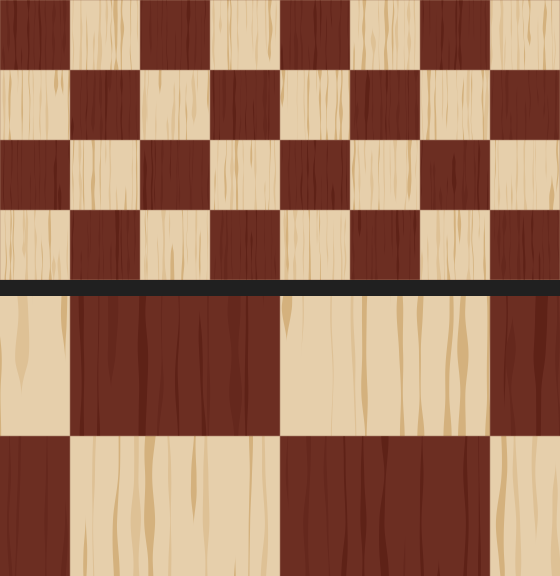
Top, the full canvas; bottom, a detail of the centre.
This pattern is drawn by a WebGL 2 fragment shader. Its source:

```glsl
#version 300 es
precision highp float;
// Wooden checkerboard, eight by four tiles, with vertical grain unique to each tile.

uniform vec2 u_resolution;
out vec4 fragColor;

const vec2 TILES = vec2(8.0, 4.0);
const int STREAKS = 11;                  // grain streaks per tile
const float THIN = 0.0045;               // streak half widths, in tiles
const float THICK = 0.021;
const float WOBBLE = 0.022;              // sideways drift of a streak
const float SWELL = 0.75;                // width variation along a streak
const float SHORT_SHARE = 0.4;           // streaks that end inside the tile
const float DEEP_SHARE = 0.42;           // streaks in the stronger tone
const float SEAM_SOFTNESS = 0.7;         // half width of a seam, in pixels

const vec3 MAPLE = vec3(0.90, 0.81, 0.67);
const vec3 MAPLE_GRAIN = vec3(0.87, 0.755, 0.585);
const vec3 MAPLE_DEEP = vec3(0.83, 0.695, 0.49);
const vec3 MAHOGANY = vec3(0.425, 0.18, 0.135);
const vec3 MAHOGANY_GRAIN = vec3(0.395, 0.155, 0.112);
const vec3 MAHOGANY_DEEP = vec3(0.37, 0.132, 0.092);

// Integer hash of a lattice point, 0 to 1
float hash(ivec3 p) {
    uvec3 u = uvec3(p + 1000);
    uint n = u.x * 1597u + u.y * 51749u + u.z * 7919u;
    n = n * 747796405u + 2891336453u;
    n = ((n >> ((n >> 28) + 4u)) ^ n) * 277803737u;
    n = (n >> 22) ^ n;
    return float(n >> 8) / 16777216.0;
}

// Smooth noise along a line, -1 to 1
float noise(float t, ivec2 tile, int seed) {
    int i = int(floor(t));
    float f = fract(t);
    float a = hash(ivec3(tile, seed + i));
    float b = hash(ivec3(tile, seed + i + 1));
    return mix(a, b, f * f * (3.0 - 2.0 * f)) * 2.0 - 1.0;
}

// Coverage of one streak at p inside its tile
float streak(vec2 p, ivec2 tile, int index, float pixel) {
    int seed = index * 64;
    float jitter = hash(ivec3(tile, seed)) - 0.5;
    float size = hash(ivec3(tile, seed + 1));
    float center = (float(index) + 0.5 + 0.8 * jitter) / float(STREAKS);
    float lean = (hash(ivec3(tile, seed + 2)) - 0.5) * 0.03;
    center += lean * (p.y - 0.5) + WOBBLE * 0.5 * noise(p.y * 3.5, tile, seed + 10);
    float halfWidth = mix(THIN, THICK, size * size);
    halfWidth *= 1.0 + SWELL * noise(p.y * 5.0, tile, seed + 20);

    // Short streaks taper away from the top or bottom edge
    if (hash(ivec3(tile, seed + 3)) < SHORT_SHARE) {
        float along = hash(ivec3(tile, seed + 4)) < 0.5 ? p.y : 1.0 - p.y;
        float end = mix(0.35, 0.95, hash(ivec3(tile, seed + 5)));
        halfWidth *= 1.0 - smoothstep(end - 0.18, end, along);
    }

    // Box-filtered band keeps slender streaks faint rather than broken
    float d = p.x - center;
    float left = max(d - 0.5 * pixel, -halfWidth);
    float right = min(d + 0.5 * pixel, halfWidth);
    return clamp((right - left) / pixel, 0.0, 1.0);
}

void main() {
    vec2 board = gl_FragCoord.xy / u_resolution * TILES;
    vec2 pixel = TILES / u_resolution;
    ivec2 tile = ivec2(floor(board));
    vec2 p = fract(board);

    // Checker with softened seams: the sign alternates from tile to tile
    vec2 edge = 0.5 - abs(p - 0.5);
    vec2 side = 1.0 - 2.0 * mod(floor(board), 2.0);
    vec2 wave = side * clamp(edge / (SEAM_SOFTNESS * pixel), 0.0, 1.0);
    float dark = 0.5 - 0.5 * wave.x * wave.y;

    // Grain is laid over both woods, which are then blended at the seams
    vec3 light = MAPLE;
    vec3 red = MAHOGANY;
    for (int i = 0; i < STREAKS; i++) {
        float cover = streak(p, tile, i, pixel.x);
        bool deep = hash(ivec3(tile, i * 64 + 6)) < DEEP_SHARE;
        light = mix(light, deep ? MAPLE_DEEP : MAPLE_GRAIN, cover);
        red = mix(red, deep ? MAHOGANY_DEEP : MAHOGANY_GRAIN, cover);
    }

    fragColor = vec4(mix(light, red, dark), 1.0);
}
```
